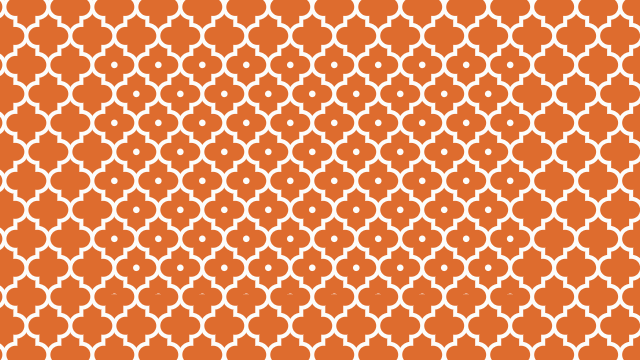
Give the GLSL for this pattern, as a WebGL 1 fragment shader.

```glsl
precision highp float;
// Moroccan trellis: staggered ogee tiles outlined in white on orange.
// Each tile is folded to one quadrant, whose outline is an arc, a step and
// the same arc turned half way round; a window of tiles carries centre dots.

uniform vec2 u_resolution;

// Half the vertical repeat, in tile widths
const float ROW = 0.659;

// Fold into the quadrant between one tile centre and its diagonal neighbour
vec2 foldTile(vec2 p) {
  vec2 halfTile = vec2(0.5, ROW);
  vec2 q = abs(mod(p + halfTile, 2.0 * halfTile) - halfTile);
  return q.y > 0.5 * ROW ? halfTile - q : q;
}

// Signed distance to the white outline
float trellis(vec2 q, float halfWidth) {
  float stepLine = max(abs(q.x - 0.25) - halfWidth, 0.25 - halfWidth - q.y);
  float lobe = abs(length(q - vec2(0.25, 0.0)) - 0.25) - halfWidth;
  return q.x > 0.25 ? min(stepLine, lobe) : stepLine;
}

// Signed distance to an axis-aligned window
float window(vec2 p, vec2 low, vec2 high) {
  vec2 d = max(low - p, p - high);
  return max(d.x, d.y);
}

float coverage(float d, float pixel) {
  return clamp(0.5 - d / pixel, 0.0, 1.0);
}

void main() {
  // One unit is a tile width; the origin is a tile centre
  float pixel = 8.185 / u_resolution.y;
  vec2 p = (gl_FragCoord.xy - 0.5 * u_resolution) * pixel + vec2(0.676, 0.019);
  vec2 q = foldTile(p);

  // Dots fill only the middle; the lower edge clips the last row to slivers
  float dots = max(length(q) - 0.074,
                   window(p, vec2(-4.25, -2.577), vec2(5.26, 2.97)));

  float white = coverage(min(trellis(q, 0.046), dots), pixel);
  vec3 orange = vec3(0.872, 0.424, 0.18);
  gl_FragColor = vec4(mix(orange, vec3(0.99, 0.99, 0.98), white), 1.0);
}
```
